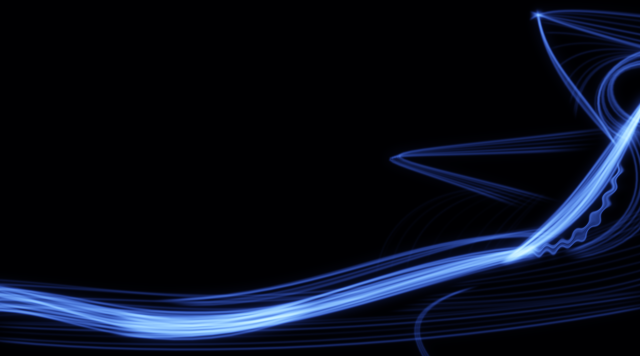
Give the GLSL for this background, as a Shadertoy shader.

```glsl
#define SEGMENTS 20
#define STRAND_WIDTH 0.34
#define HALO_WIDTH 2.2
#define HALO_GAIN 0.03
#define END_FADE 0.09
#define ABSORPTION vec3(0.25, 0.45, 1.3)
#define BACKDROP vec3(0.0, 0.0, 0.007)

float hash(float n) {
    return fract(sin(n * 91.345) * 43758.5);
}

vec2 bezier(mat4x2 c, float t) {
    float s = 1.0 - t;
    return c * vec4(s * s * s, 3.0 * s * s * t, 3.0 * s * t * t, t * t * t);
}

// Light of one curved filament, faded at both ends
float strand(vec2 p, mat4x2 c) {
    float nearest = 1e6, along = 0.0;
    vec2 start = c[0];
    for (int j = 0; j < SEGMENTS; j++) {
        vec2 end = bezier(c, float(j + 1) / float(SEGMENTS));
        vec2 d = end - start, q = p - start;
        float h = clamp(dot(q, d) / max(dot(d, d), 1e-4), 0.0, 1.0);
        vec2 off = q - d * h;
        float dist2 = dot(off, off);
        if (dist2 < nearest) {
            nearest = dist2;
            along = (float(j) + h) / float(SEGMENTS);
        }
        start = end;
    }
    float core = exp(-nearest / (STRAND_WIDTH * STRAND_WIDTH));
    float halo = HALO_GAIN * exp(-nearest / (HALO_WIDTH * HALO_WIDTH));
    return (core + halo) * smoothstep(0.0, END_FADE, min(along, 1.0 - along));
}

// Family of filaments between two border curves, denser at the borders
float sheet(vec2 p, mat4x2 a, mat4x2 b, int count, float tangle, float gain) {
    vec2 low = a[0], high = a[0];
    for (int k = 0; k < 4; k++) {
        low = min(low, min(a[k], b[k]));
        high = max(high, max(a[k], b[k]));
    }
    float margin = 3.0 * HALO_WIDTH;
    if (any(lessThan(p, low - margin)) || any(greaterThan(p, high + margin))) return 0.0;

    float light = 0.0;
    for (int i = 0; i < count; i++) {
        float id = float(i);
        float even = 0.5 - 0.5 * cos(3.14159 * id / float(count - 1));
        mat4x2 c;
        for (int k = 0; k < 4; k++) {
            float blend = mix(even, hash(id * 7.3 + float(k) * 3.1 + a[1].x), tangle);
            c[k] = mix(a[k], b[k], blend);
        }
        light += strand(p, c) * (0.4 + 1.2 * hash(id + a[2].x));
    }
    return light * gain;
}

float spark(vec2 p, vec2 center, float radius) {
    vec2 d = (p - center) / radius;
    return exp(-dot(d, d));
}

void mainImage(out vec4 fragColor, in vec2 fragCoord) {
    // Canvas height is 100 units
    vec2 p = 100.0 * fragCoord / iResolution.y;
    p.x *= 180.3 * iResolution.y / (100.0 * iResolution.x);
    float light = 0.0;

    // Main stream: left dip, long rise, steep bright climb
    light += sheet(p, mat4x2(-8,22, 22,22, 40,6, 90,18), mat4x2(-8,11, 20,12, 45,-7, 90,12), 28, 0.75, 0.42);
    light += sheet(p, mat4x2(30,14, 72,2, 105,30, 154,33), mat4x2(30,6, 70,-1, 108,17, 154,28), 28, 0.75, 0.42);
    light += sheet(p, mat4x2(140,26, 162,44, 166,56, 186,76), mat4x2(142,25, 172,36, 174,48, 182,74), 30, 0.6, 0.55);

    // Ruffled outer border of the climb
    vec2 ruffled = p + 0.6 * vec2(sin(p.y * 1.3), sin(p.x * 1.5));
    light += sheet(ruffled, mat4x2(146,28, 166,27, 170,37, 176,54), mat4x2(146,30, 164,31, 170,42, 175,56), 7, 0.3, 0.4);

    // Loose threads around the stream
    light += sheet(p, mat4x2(-8,25, 30,21, 60,14, 110,21), mat4x2(-8,9, 30,12, 70,4, 110,16), 9, 0.4, 0.14);
    light += sheet(p, mat4x2(40,16, 95,17, 115,38, 160,33), mat4x2(50,14, 90,12, 115,31, 158,37), 9, 0.3, 0.17);
    light += sheet(p, mat4x2(-8,10, 60,8, 120,9, 190,20), mat4x2(-8,4.5, 50,-3, 130,2, 190,15), 7, 0.1, 0.16);

    // Dim veil below the climb and its curled border
    light += sheet(p, mat4x2(148,29, 160,32, 172,38, 188,46), mat4x2(105,11, 140,13, 165,13, 190,21), 14, 0.1, 0.08);
    light += sheet(p, mat4x2(132,19, 112,13, 116,5, 121,-3), mat4x2(136,20, 112,14, 117,4, 123,-3), 3, 0.0, 0.14);
    light += sheet(p, mat4x2(174,64, 184,50, 178,36, 158,29), mat4x2(180,66, 192,48, 186,30, 160,27), 9, 0.2, 0.17);

    // Long tongue reaching left, with a faint shade beneath
    light += sheet(p, mat4x2(168,58, 92,54, 96,61, 148,41), mat4x2(178,65, 92,54, 96,60.5, 160,43), 7, 0.0, 0.17);
    light += sheet(p, mat4x2(106,22, 107,38, 122,48, 140,47), mat4x2(140,30, 145,36, 148,40, 154,46), 10, 0.0, 0.025);

    // Upper funnel: left border, top fan and inner loops
    light += sheet(p, mat4x2(151.3,98, 152,84, 162,71, 175,58), mat4x2(151.5,97, 153,82, 167,73, 174,58), 6, 0.1, 0.33);
    light += sheet(p, mat4x2(149,94, 153,99, 170,97, 188,95), mat4x2(149,97, 156,94, 170,89, 188,85), 8, 0.0, 0.25);
    light += sheet(p, mat4x2(188,88, 166,85, 160,64, 176,59), mat4x2(188,80, 166,85, 170,66, 188,66), 13, 0.25, 0.25);
    light += sheet(p, mat4x2(151,95, 164,93, 174,88, 188,85), mat4x2(162,66, 163,82, 174,86, 188,84), 9, 0.0, 0.09);

    // Bright knots where the filaments meet
    light += 0.8 * spark(p, vec2(151.8, 95.8), 1.0);
    light += 0.7 * spark(p, vec2(149.5, 29.3), 1.5);
    light += 0.9 * spark(p, vec2(176.5, 62.5), 3.0);

    fragColor = vec4(BACKDROP + 1.0 - exp(-light * ABSORPTION), 1.0);
}
```
